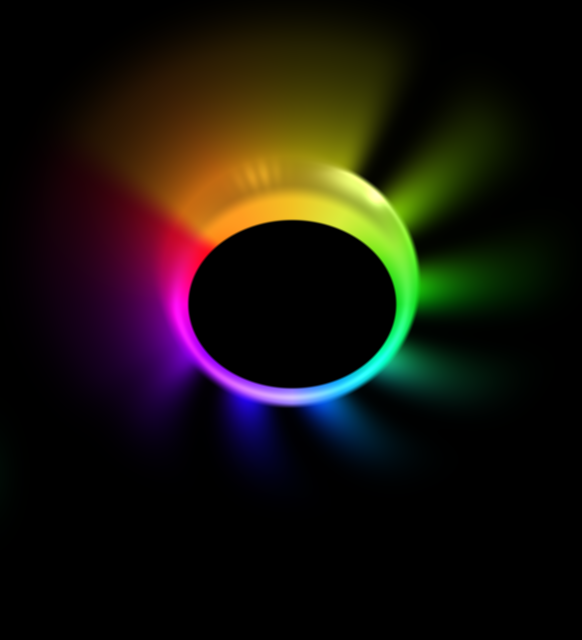
Give the GLSL for this background, as a Shadertoy shader.

```glsl
// A black disc inside an off-centre rainbow ring that throws coloured light outward.
// Two colour wheels tint the ring and its halo; a cosine of the angle cuts the halo
// into curved vanes, and ellipse distances give the edges and the falloff.

#define HOLE_CENTER vec2(0.002, 0.0247)
#define HOLE_RADII  vec2(0.1615, 0.1305)
#define RING_CENTER vec2(0.0, 0.060)
#define RING_RADII  vec2(0.202, 0.196)
#define HALO_CENTER vec2(0.0, 0.103)
#define HALO_RADII  vec2(0.465, 0.415)
#define VANE_COUNT  10.0
#define VANE_PHASE  1.205
#define HALO_REACH  0.085

const float TAU = 6.2831853;

// Colours every 30 degrees, counterclockwise from the right.
const vec3 RING_WHEEL[12] = vec3[12](
    vec3(0.16, 0.92, 0.27), vec3(0.62, 0.95, 0.22), vec3(0.85, 0.93, 0.24),
    vec3(0.95, 0.76, 0.14), vec3(1.00, 0.62, 0.13), vec3(1.00, 0.08, 0.25),
    vec3(1.00, 0.00, 0.90), vec3(0.74, 0.00, 1.00), vec3(0.74, 0.36, 1.00),
    vec3(0.70, 0.62, 1.00), vec3(0.15, 0.78, 1.00), vec3(0.00, 1.00, 0.80));

const vec3 HALO_WHEEL[12] = vec3[12](
    vec3(0.02, 0.70, 0.04), vec3(0.36, 0.75, 0.00), vec3(0.62, 0.70, 0.04),
    vec3(0.66, 0.58, 0.03), vec3(0.85, 0.45, 0.07), vec3(0.75, 0.03, 0.17),
    vec3(0.52, 0.00, 0.54), vec3(0.50, 0.00, 0.90), vec3(0.17, 0.00, 0.95),
    vec3(0.02, 0.08, 0.95), vec3(0.00, 0.52, 0.85), vec3(0.08, 0.68, 0.48));

vec3 wheelColor(vec3 wheel[12], float angle) {
    float s = mod(angle / TAU, 1.0) * 12.0;
    int i = int(s) % 12;
    float t = fract(s);
    if (i == 4) t = smoothstep(0.62, 1.0, t);   // abrupt step from orange to red
    return mix(wheel[i], wheel[(i + 1) % 12], t);
}

// Approximate signed distance to an ellipse.
float ellipseDistance(vec2 p, vec2 radii) {
    float k = length(p / radii);
    return k * (k - 1.0) / max(length(p / (radii * radii)), 1e-4);
}

float bell(float x, float width) {
    return exp(-x * x / (width * width));
}

vec3 haloLight(vec2 p, float hueAngle, float ringAngle, float dist) {
    float d = max(dist, 0.0);
    float up = sin(ringAngle);
    float reach = HALO_REACH + 0.035 * up;

    // Vanes bend with distance and fade out toward the upper left.
    float bend = d * (0.4 + 1.7 * max(-up, 0.0));
    float wave = 0.5 + 0.5 * cos(VANE_COUNT * (ringAngle - bend - VANE_PHASE));
    float vaneMask = smoothstep(-0.42, -0.1, cos(ringAngle + 0.7));
    float vane = mix(0.92, 0.03 + 0.97 * pow(wave, 1.2), vaneMask);

    float housing = smoothstep(0.02, -0.10, ellipseDistance(p - HALO_CENTER, HALO_RADII));
    return wheelColor(HALO_WHEEL, hueAngle) * exp(-d / reach) * vane * housing;
}

vec3 ringLight(float hueAngle, float ringAngle, float inner, float outer) {
    float t = inner / max(inner - outer, 1e-3);   // 0 at the hole, 1 at the rim
    float top = smoothstep(0.2, 0.85, sin(ringAngle));
    vec3 color = wheelColor(RING_WHEEL, hueAngle);

    // Saturated borders around a pale core, strongest below.
    float border = 1.0 - bell(t - 0.5, 0.38);
    color = mix(color, color * color, border * (1.0 - top));
    color += 0.13 * bell(t - 0.5, 0.17) * smoothstep(0.3, -0.7, sin(ringAngle));

    // The upper part has a dim outer shelf.
    color *= 1.0 - 0.32 * top * smoothstep(0.30, 0.58, t);

    // Two lamps on the shelf, the left one streaked.
    float shelf = bell(t - 0.84, 0.22);
    float streaks = 0.75 + 0.25 * cos(ringAngle * 52.0);
    float leftLamp = bell(ringAngle - 1.87, 0.19) * streaks;
    float rightLamp = bell(ringAngle - 1.0, 0.29);
    color += shelf * (leftLamp * vec3(0.42, 0.32, 0.12) + rightLamp * vec3(0.34, 0.38, 0.30));
    color += bell(ringAngle - 0.78, 0.09) * bell(outer + 0.013, 0.011) * 0.35;

    // Thin bright line along the upper right rim.
    color += bell(outer + 0.007, 0.004) * bell(ringAngle - 0.75, 0.5) * 0.16;
    return min(color, 1.0);
}

void mainImage(out vec4 fragColor, in vec2 fragCoord) {
    vec2 p = (fragCoord - 0.5 * iResolution.xy) / iResolution.y;
    float pixel = 1.0 / iResolution.y;
    vec2 fromHole = p - HOLE_CENTER;
    vec2 fromRing = p - RING_CENTER;
    float hueAngle = atan(fromHole.y, fromHole.x);
    float ringAngle = atan(fromRing.y, fromRing.x);
    float inner = ellipseDistance(fromHole, HOLE_RADII);
    float outer = ellipseDistance(fromRing, RING_RADII);

    vec3 color = haloLight(p, hueAngle, ringAngle, outer);

    // The rim is crisp on the right and melts into the halo at the upper left.
    float melt = smoothstep(0.35, 0.95, cos(ringAngle - 2.25));
    float softness = mix(0.005, 0.045, melt) + 0.006 * max(-cos(ringAngle), 0.0);
    float ringMask = smoothstep(softness, -softness, outer + 0.4 * softness);
    color = mix(color, ringLight(hueAngle, ringAngle, inner, outer), ringMask);

    // Black disc and a faint green reflection at the left border.
    color *= smoothstep(-pixel, 0.002 + pixel, inner);
    color += vec3(0.0, 0.045, 0.02) * bell(length((p - vec2(-0.47, -0.24)) * vec2(2.0, 1.0)), 0.07);

    fragColor = vec4(color, 1.0);
}
```
